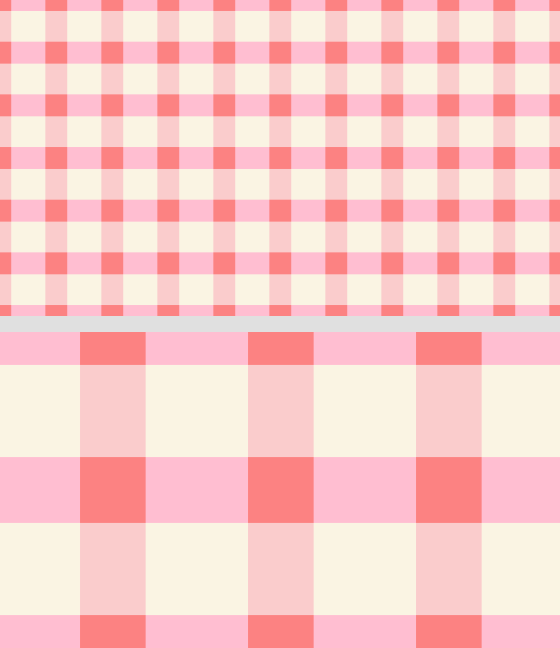
Top: the whole. Bottom: its middle third, enlarged.
A WebGL 1 fragment shader for this pattern:

```glsl
precision highp float;

// Gingham cloth: evenly spaced upright and level bands over a cream ground.
// Each band is a repeated distance to its centre line, and the four
// combinations of the two bands (none, upright, level, both) pick the colour.

#define REPEATS      vec2(10.0, 6.0)
#define BAND_WIDTH   vec2(0.3906, 0.4167)  // share of one repeat
#define BAND_SHIFT   vec2(0.005, 0.0)      // share of one repeat
#define CREAM        vec3(0.98, 0.955, 0.89)
#define UPRIGHT_ROSE vec3(0.98, 0.80, 0.80)
#define LEVEL_PINK   vec3(1.00, 0.745, 0.82)
#define CROSSING_RED vec3(0.99, 0.51, 0.51)

uniform vec2 u_resolution;

// Coverage of the upright (x) and level (y) bands, smoothed over one pixel.
vec2 bandCoverage(vec2 uv) {
  vec2 cell = uv * REPEATS - BAND_SHIFT;
  vec2 fromCentre = abs(fract(cell + 0.5) - 0.5);
  vec2 pixel = REPEATS / u_resolution;
  return clamp((0.5 * BAND_WIDTH - fromCentre) / pixel + 0.5, 0.0, 1.0);
}

void main() {
  vec2 band = bandCoverage(gl_FragCoord.xy / u_resolution);

  // Blend along each level row, then between the rows.
  vec3 groundRow = mix(CREAM, UPRIGHT_ROSE, band.x);
  vec3 bandRow = mix(LEVEL_PINK, CROSSING_RED, band.x);
  gl_FragColor = vec4(mix(groundRow, bandRow, band.y), 1.0);
}
```
